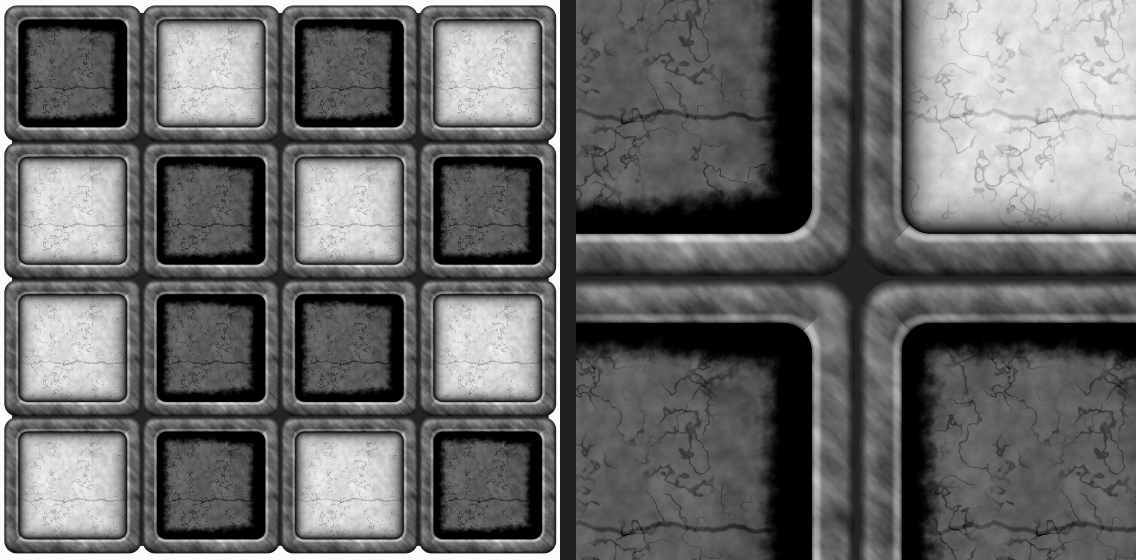
Left: the whole. Right: its middle third, enlarged.
Reproduce this pattern procedurally as a WebGL 1 fragment shader.

```glsl
precision highp float;

uniform vec2 u_resolution;

const float TILES = 4.0;
const vec2 GRID_MIN = vec2(0.0065, 0.0105);
const vec2 GRID_SIZE = vec2(0.988, 0.981);
const float TILE_HALF = 0.495;
const float PANEL_HALF = 0.392;

vec2 gradient(vec2 cell) {
  float angle = 6.2832 * fract(sin(dot(cell, vec2(127.1, 311.7))) * 4375.85);
  return vec2(cos(angle), sin(angle));
}

float gradientNoise(vec2 p) {
  vec2 i = floor(p);
  vec2 f = p - i;
  vec2 w = f * f * f * (f * (f * 6.0 - 15.0) + 10.0);
  vec2 e = vec2(0.0, 1.0);
  float low = mix(dot(gradient(i), f), dot(gradient(i + e.yx), f - e.yx), w.x);
  float high = mix(dot(gradient(i + e.xy), f - e.xy), dot(gradient(i + e.yy), f - e.yy), w.x);
  return mix(low, high, w.y);
}

float fbm(vec2 p) {
  float sum = 0.0;
  float amplitude = 1.0;
  for (int i = 0; i < 4; i++) {
    sum += amplitude * gradientNoise(p);
    p = p * 2.03 + 17.3;
    amplitude *= 0.55;
  }
  return sum;
}

float roundedBox(vec2 p, vec2 halfSize, float radius) {
  vec2 q = abs(p) - halfSize + radius;
  return length(max(q, 0.0)) + min(max(q.x, q.y), 0.0) - radius;
}

float coverage(float dist, float pixel) {
  return 1.0 - smoothstep(-0.6 * pixel, 0.6 * pixel, dist);
}

// Outward direction from the straight sides and round corners
vec2 boxNormal(vec2 p, float halfSize, float radius) {
  vec2 q = abs(p) - halfSize + radius;
  vec2 corner = max(q, 0.0);
  vec2 side = q.x > q.y ? vec2(1.0, 0.0) : vec2(0.0, 1.0);
  vec2 n = min(q.x, q.y) > 0.0 ? normalize(corner) : side;
  return n * sign(p);
}

// Thin broken veins along the zero level of warped noise
float cracks(vec2 p, float scale, float width) {
  vec2 warp = vec2(fbm(p * 9.0), fbm(p * 9.0 + 31.0));
  float line = abs(gradientNoise(p * scale + warp * 0.7));
  float broken = smoothstep(-0.1, 0.25, gradientNoise(p * 6.0 + scale));
  return (1.0 - smoothstep(0.0, width, line)) * broken;
}

// Amount of dirt and cracking on the stone
float stoneWear(vec2 p) {
  float wear = 0.14 - 0.13 * fbm(p * 7.0) - 0.12 * fbm(p * 24.0);
  wear += 0.34 * cracks(p, 7.0, 0.045);
  wear += 0.3 * cracks(p + 5.0, 13.0, 0.07);
  float seam = abs(p.y + 0.105 + 0.025 * fbm(vec2(p.x * 9.0, 2.0)));
  wear += 0.42 * (1.0 - smoothstep(0.002, 0.009, seam)) * (0.65 + 0.35 * p.x);
  float rightStain = smoothstep(0.12, 0.38, p.x + 0.15 * fbm(p * 11.0));
  float topStain = 1.0 - smoothstep(0.02, 0.1, length((p - vec2(0.19, 0.27)) * vec2(1.0, 0.7)));
  return wear + 0.16 * rightStain + 0.2 * topStain * (0.6 + fbm(p * 20.0));
}

float lightPanel(vec2 p, float depth) {
  float vignette = 1.0 - exp(-max(depth, 0.0) * 27.0);
  return vignette * (0.95 - 0.55 * stoneWear(p));
}

float darkPanel(vec2 p, float depth) {
  float ragged = depth + 0.025 * fbm(p * 22.0) - 0.12 * max(p.x, 0.0);
  float vignette = smoothstep(0.04, 0.105, ragged);
  return vignette * max(0.44 - 0.5 * stoneWear(p), 0.02);
}

// Rounded metal bevel; t runs from the outer edge (0) to the inner edge (1)
float metalFrame(vec2 p, float t) {
  vec2 normal = boxNormal(p, TILE_HALF, 0.09);
  float lighting = dot(normal, vec2(-0.3, 0.85)) * cos(3.1416 * t);
  float streaks = fbm(vec2(p.x + p.y, (p.y - p.x) * 0.35) * 14.0);
  float patches = fbm(p * 8.0 + 40.0);
  float tone = 0.39 + 0.17 * lighting + 0.17 * streaks + 0.13 * patches;
  tone *= mix(0.35, 1.0, smoothstep(0.0, 0.25, t));
  float rim = smoothstep(0.74, 0.87, t) * (1.0 - smoothstep(0.92, 1.0, t));
  return clamp(tone + 0.22 * rim, 0.04, 0.9);
}

// Checkerboard with one swapped pair
float isDark(vec2 cell) {
  float swapped = (1.0 - step(0.5, abs(cell.y - 1.0))) * (1.0 - step(1.5, cell.x));
  return mod(cell.x + cell.y + swapped, 2.0);
}

void main() {
  vec2 uv = gl_FragCoord.xy / u_resolution;
  vec2 grid = (uv - GRID_MIN) / GRID_SIZE * TILES;
  vec2 cell = clamp(floor(grid), 0.0, TILES - 1.0);
  vec2 p = grid - cell - 0.5;
  float pixel = TILES / (GRID_SIZE.y * min(u_resolution.x, u_resolution.y));

  float tile = roundedBox(p, vec2(TILE_HALF), 0.09);
  float panel = roundedBox(p, vec2(PANEL_HALF), 0.07);
  float backing = roundedBox(grid - TILES * 0.5, vec2(TILES * 0.5 - 0.06), 0.05);

  float tone = mix(0.99, 0.14, coverage(backing, pixel));
  float frameDepth = clamp(-tile / (panel - tile), 0.0, 1.0);
  tone = mix(tone, metalFrame(p, frameDepth), coverage(tile, pixel));
  float stone = isDark(cell) > 0.5 ? darkPanel(p, -panel) : lightPanel(p, -panel);
  tone = mix(tone, stone, coverage(panel, pixel));
  gl_FragColor = vec4(vec3(tone), 1.0);
}
```
